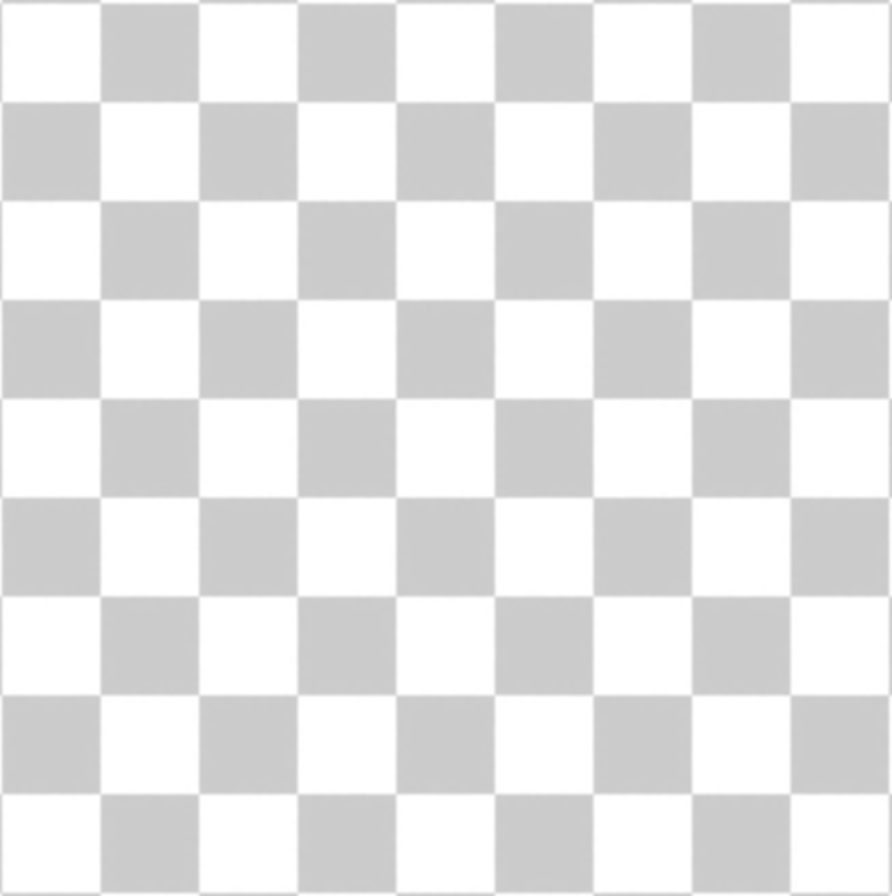
A WebGL 1 fragment shader for this pattern:

```glsl
precision highp float;
// Grey and white checkerboard, nine cells each way, with slivers of the next
// cells at the border. Two soft square waves, one per axis, are multiplied to
// give the checks; faint mottling roughens the tone close to the seams.

uniform vec2 u_resolution;

const vec3 WHITE = vec3(1.0);
const vec3 GREY = vec3(0.798);
const vec2 CELL_SIZE = vec2(0.1105, 0.1103);   // fraction of the canvas
const vec2 GRID_START = vec2(0.0023, 0.0033);  // lower left corner of the first cell
const float SEAM_SOFTNESS = 0.030;             // half width of a seam, in cells
const float MOTTLE_REACH = 0.16;               // distance from a seam, in cells
const float MOTTLE_AMOUNT = 0.012;
const float MOTTLE_SCALE = 18.0;               // noise grains per cell

float hash(vec2 p) {
  return fract(sin(dot(p, vec2(127.1, 311.7))) * 43758.5);
}

float valueNoise(vec2 p) {
  vec2 i = floor(p);
  vec2 f = fract(p);
  f = f * f * (3.0 - 2.0 * f);
  float low = mix(hash(i), hash(i + vec2(1.0, 0.0)), f.x);
  float high = mix(hash(i + vec2(0.0, 1.0)), hash(i + vec2(1.0)), f.x);
  return mix(low, high, f.y);
}

// Signed distance to the nearest seam: positive in even cells, negative in odd.
vec2 seamDistance(vec2 cell) {
  return 0.5 - abs(mod(cell + 0.5, 2.0) - 1.0);
}

void main() {
  vec2 cell = (gl_FragCoord.xy / u_resolution - GRID_START) / CELL_SIZE;
  vec2 pixel = 1.0 / (u_resolution * CELL_SIZE);

  // Checks: the product of both waves is +1 in white cells and -1 in grey ones
  vec2 seam = seamDistance(cell);
  vec2 softness = max(vec2(SEAM_SOFTNESS), 0.75 * pixel);
  vec2 wave = 2.0 * smoothstep(-softness, softness, seam) - 1.0;
  float whiteness = 0.5 + 0.5 * wave.x * wave.y;
  vec3 color = mix(GREY, WHITE, whiteness);

  // Mottling, fading out towards the middle of each cell
  float nearest = min(abs(seam.x), abs(seam.y));
  float fade = 1.0 - smoothstep(0.0, MOTTLE_REACH, nearest);
  color += MOTTLE_AMOUNT * fade * (valueNoise(cell * MOTTLE_SCALE) - 0.5);

  gl_FragColor = vec4(clamp(color, 0.0, 1.0), 1.0);
}
```
